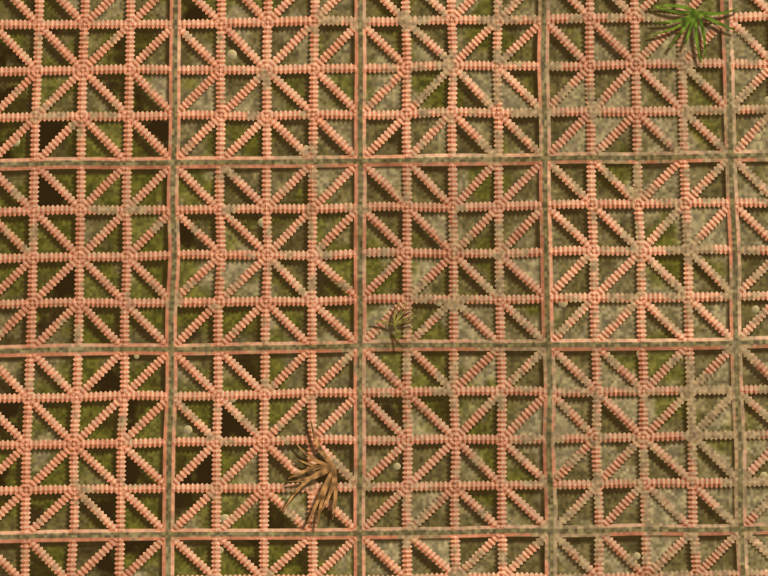
Write a Shadertoy shader that draws this texture.

```glsl
const vec2 ANCHOR = vec2(0.625, 0.398);   // a tile corner, in canvas heights
const float PITCH_BOTTOM = 0.333, PITCH_TOP = 0.318, PITCH_Y = 0.323;
const float TILT = 0.0104, WOBBLE = 0.016;
const float BAR_HALF = 0.0235, RIB_BULGE = 0.008, RIBS = 40.0;
const float JOINT_HALF = 0.013, RIM_WIDTH = 0.019;
const vec2 LIGHT = vec2(0.6, 0.8);
const float PEBBLE_GRID = 14.0, PEBBLE_SHARE = 0.16;
const float TAU = 6.28318;

const vec3 CLAY = vec3(0.82, 0.52, 0.37);
const vec3 CLAY_LIGHT = vec3(0.89, 0.69, 0.52);
const vec3 CLAY_DARK = vec3(0.56, 0.33, 0.20);
const vec3 SOIL = vec3(0.42, 0.36, 0.20);
const vec3 SILT = vec3(0.63, 0.55, 0.38);
const vec3 MOSS = vec3(0.37, 0.35, 0.10);
const vec3 SHADE = vec3(0.20, 0.14, 0.06);
const vec3 STRAW = vec3(0.66, 0.47, 0.27);
const vec3 LEAF = vec3(0.40, 0.48, 0.15);

float hash(vec2 p) {
    vec3 q = fract(p.xyx * 0.1031);
    q += dot(q, q.yzx + 33.33);
    return fract((q.x + q.y) * q.z);
}

float noise(vec2 p) {
    vec2 i = floor(p), f = fract(p);
    f = f * f * (3.0 - 2.0 * f);
    return mix(mix(hash(i), hash(i + vec2(1, 0)), f.x),
               mix(hash(i + vec2(0, 1)), hash(i + 1.0), f.x), f.y);
}

float fbm(vec2 p) {
    float sum = 0.0, amp = 0.53;
    for (int i = 0; i < 4; i++) {
        sum += amp * noise(p);
        p = p * 2.03 + 17.0;
        amp *= 0.5;
    }
    return sum;
}

// x: signed distance to the nearest bar, y: rib height on it
vec2 grating(vec2 t) {
    vec2 q = abs(t - 0.5);
    vec2 straight = abs(q - 0.25 * step(0.125, q));
    float diagonal = abs(mod(q.x - q.y + 0.125, 0.25) - 0.125) * 0.7071;
    vec3 ribs = 0.5 + 0.5 * cos(TAU * RIBS * vec3(t.y, t.x, (q.x + q.y) * 0.7071));
    vec3 d = vec3(straight, diagonal + 0.002) - BAR_HALF - RIB_BULGE * (ribs - 0.5);
    vec2 bar = vec2(d.x, ribs.x);
    if (d.y < bar.x) bar = vec2(d.y, ribs.y);
    if (d.z < bar.x) bar = vec2(d.z, ribs.z);
    float rim = 0.5 - max(q.x, q.y) - JOINT_HALF - RIM_WIDTH;
    return rim < bar.x ? vec2(rim, 0.6) : bar;
}

// Distance to a fan of curved blades growing from the origin
float tuft(vec2 p, float size, float heading, float spread) {
    float d = 1.0;
    for (int i = 0; i < 10; i++) {
        vec2 k = vec2(float(i), size * 900.0);
        float a = heading + spread * (hash(k) - 0.5);
        float len = size * mix(0.5, 1.0, hash(k + 31.0));
        vec2 b = mat2(cos(a), -sin(a), sin(a), cos(a)) * p;
        float x = b.x / len;
        b.y += (hash(k + 57.0) - 0.5) * len * x * x;
        float width = 0.06 * size * (1.1 - x) * (0.4 + x);
        d = min(d, max(abs(b.y) - width, abs(b.x - 0.5 * len) - 0.5 * len));
    }
    return d;
}

void addTuft(inout vec3 color, vec2 p, float size, float heading, float spread, vec3 tint) {
    if (length(p) > 1.5 * size) return;
    float aa = 1.0 / iResolution.y;
    float shadow = tuft(p + LIGHT * 0.013, size, heading, spread);
    color = mix(color, SHADE, 0.75 * smoothstep(0.004, -0.002, shadow));
    vec3 blade = tint * mix(0.6, 1.35, noise(p * 130.0 + 50.0));
    color = mix(color, blade, smoothstep(aa, -aa, tuft(p, size, heading, spread)));
}

void mainImage(out vec4 fragColor, in vec2 fragCoord) {
    vec2 p = fragCoord / iResolution.y;
    vec2 g = p - ANCHOR;
    g.y -= TILT * g.x;
    g /= vec2(mix(PITCH_BOTTOM, PITCH_TOP, p.y), PITCH_Y);
    g += WOBBLE * (vec2(noise(p * 9.0), noise(p * 9.0 + 40.0)) - 0.5);
    vec2 tile = floor(g), t = fract(g), q = abs(t - 0.5);
    float aa = 1.0 / (iResolution.y * PITCH_Y);
    float grain = noise(p * 190.0), patches = fbm(p * 22.0);

    // Soil, filled to a different level in each triangular pocket
    vec2 pocket = tile * 4.0 + floor(t * 4.0) + 37.0 * floor(4.0 * (q.x - q.y));
    float depth = clamp(0.85 * hash(pocket) + 0.3 - 0.3 * p.x, 0.0, 1.0);
    vec3 soil = mix(SILT, SOIL, smoothstep(0.3, 0.6, 0.4 * depth + 0.6 * patches));
    soil = mix(soil, MOSS, 0.7 * smoothstep(0.45, 0.65, fbm(p * 13.0 + 80.0) + 0.1 - 0.2 * p.x));
    soil *= mix(0.65, 1.3, 0.6 * grain + 0.4 * noise(p * 90.0));
    float shadow = grating(t + LIGHT * mix(0.012, 0.05, depth)).x;
    float hollow = smoothstep(0.8, 1.0, depth) * smoothstep(0.4, 0.6, patches);
    soil = mix(soil, SHADE, max(0.75 * smoothstep(0.012, -0.012, shadow), hollow));

    // Pebbles lying on the soil
    vec2 spot = floor(p * PEBBLE_GRID);
    vec2 offset = fract(p * PEBBLE_GRID) - 0.3 - 0.4 * vec2(hash(spot), hash(spot + 9.0));
    float pebble = length(offset) - mix(0.06, 0.13, hash(spot + 5.0));
    float present = step(hash(spot + 21.0), PEBBLE_SHARE);
    vec3 stone = SILT * (1.1 + 3.0 * dot(offset, LIGHT));
    soil = mix(soil, stone, present * smoothstep(0.02, -0.02, pebble));

    // Ribbed clay bars, lit from one side
    vec2 bar = grating(t);
    float slope = clamp((grating(t + LIGHT * 0.012).x - bar.x) / 0.012, -1.0, 1.0);
    float lit = 0.5 + 0.3 * slope + 0.35 * (bar.y - 0.5) + 0.5 * (patches - 0.5);
    vec3 clay = mix(CLAY_DARK, CLAY, smoothstep(0.0, 0.45, lit));
    clay = mix(clay, CLAY_LIGHT, smoothstep(0.5, 0.95, lit + 0.12 * (p.x - 0.6)));
    clay *= mix(0.92, 1.06, hash(tile)) * mix(0.9, 1.1, grain);

    // Dust, thicker to the right and in two heaps
    float heaps = exp(-400.0 * dot(p - vec2(1.22, 0.3), p - vec2(1.22, 0.3)))
                + exp(-250.0 * dot(p - vec2(0.99, 0.07), p - vec2(0.99, 0.07)));
    float dust = smoothstep(0.62, 0.85, fbm(p * 30.0 + 7.0) + 0.16 * p.x + 0.35 * heaps);
    clay = mix(clay, SILT * mix(0.75, 1.2, grain), 0.75 * dust);
    vec3 color = mix(soil, clay, smoothstep(aa, -aa, bar.x));

    // Joints packed with silt
    float joint = 0.5 - max(q.x, q.y) - JOINT_HALF;
    vec3 filler = mix(SOIL, SILT, patches) * mix(0.65, 1.2, grain);
    color = mix(color, filler, smoothstep(aa, -aa, joint));

    // Dry and green plants
    addTuft(color, p - vec2(0.58, 0.19), 0.11, 3.7, 2.6, STRAW);
    addTuft(color, p - vec2(1.21, 0.98), 0.09, 4.2, 3.6, LEAF);
    addTuft(color, p - vec2(0.685, 0.435), 0.045, 1.2, 5.0, mix(STRAW, LEAF, 0.5));
    fragColor = vec4(clamp(color, 0.0, 1.0), 1.0);
}
```
